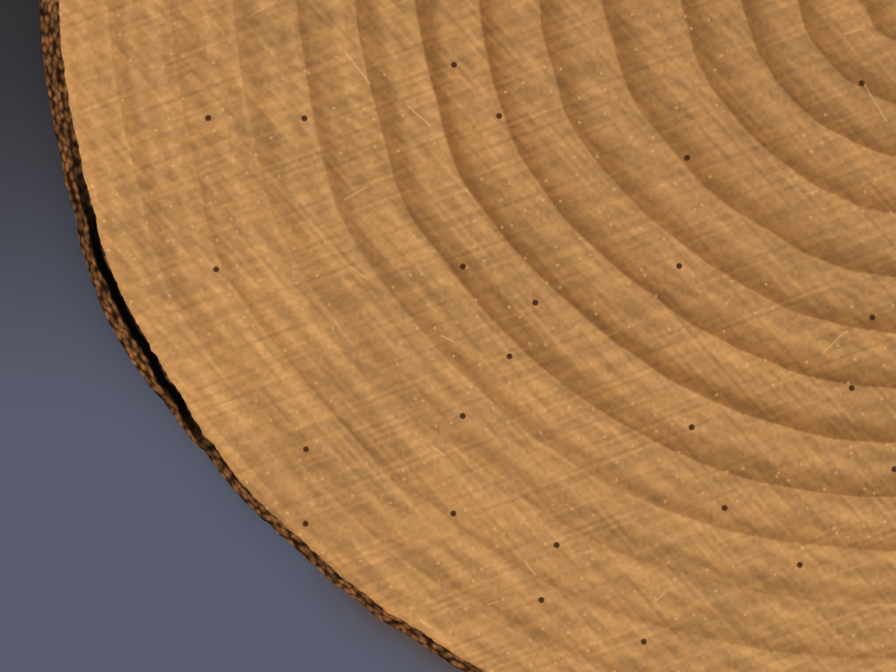
A Shadertoy shader for this texture:

```glsl
// A sawn log seen end-on: growth rings around a pith beyond the upper right,
// a thin cracked bark rim, and a blurred slate backdrop. Polar distance to a
// lobed outline drives the rings; layered sines and cells add the wear.

const vec2 PITH = vec2(1.441, 1.069);
const float LOG_RADIUS = 1.385;

float hash(vec2 p) {
    vec3 q = fract(vec3(p.xyx) * 0.1031);
    q += dot(q, q.yzx + 33.33);
    return fract((q.x + q.y) * q.z);
}

vec2 hash2(vec2 p) {
    return vec2(hash(p), hash(p + 57.3));
}

float bump(float x, float center, float width) {
    float u = (x - center) / width;
    return exp(-u * u);
}

float valueNoise(vec2 p) {
    vec2 i = floor(p), f = fract(p);
    f = f * f * (3.0 - 2.0 * f);
    return mix(mix(hash(i), hash(i + vec2(1, 0)), f.x),
               mix(hash(i + vec2(0, 1)), hash(i + vec2(1, 1)), f.x), f.y);
}

// Distance to the nearest scattered point
float cellular(vec2 p) {
    vec2 cell = floor(p);
    float nearest = 2.0;
    for (int j = -1; j <= 1; j++)
    for (int i = -1; i <= 1; i++) {
        vec2 c = cell + vec2(i, j);
        nearest = min(nearest, length(c + hash2(c) - p));
    }
    return nearest;
}

float layeredSines(vec2 p) {
    float sum = 0.0, amp = 0.5;
    for (int i = 0; i < 4; i++) {
        sum += amp * sin(p.x + 1.7 * sin(p.y));
        p = mat2(1.6, 1.2, -1.2, 1.6) * p + 1.3;
        amp *= 0.55;
    }
    return sum;
}

float segment(vec2 p, vec2 a, vec2 along) {
    vec2 d = p - a;
    return length(d - along * clamp(dot(d, along) / dot(along, along), 0.0, 1.0));
}

// Long thin streaks running along the given angle
float sawMarks(vec2 p, float angle, float density) {
    vec2 dir = vec2(cos(angle), sin(angle));
    return valueNoise(vec2(dot(p, dir) * 9.0, dot(p, vec2(-dir.y, dir.x)) * density)) - 0.5;
}

float outlineRadius(float angle) {
    float flatten = log(1.0 + exp((angle - 0.4) * 20.0)) / 20.0;
    return LOG_RADIUS - 0.145 * flatten + 0.013 * bump(angle, 0.4, 0.09);
}

// Latewood darkens outward, then stops sharply
float growthRings(float q, float angle) {
    float t = (q - 0.179) / 0.0925 + 0.2 * bump(q, 0.4, 0.1);
    t += 0.09 * layeredSines(vec2(angle * 4.0, q * 7.0));
    float s = fract(t);
    float late = pow(smoothstep(0.2, 0.95, s), 2.0) * (1.0 - smoothstep(0.94, 1.0, s));
    late *= mix(1.0, 0.4, smoothstep(0.85, 1.08, q));
    float faint = 0.5 + 0.5 * sin(q * 165.0 + 2.0 * layeredSines(vec2(q * 19.0, angle * 3.0)));
    return late + 0.28 * faint * smoothstep(0.5, 0.8, q);
}

vec3 woodColor(vec2 p, float q, float angle, float px) {
    vec3 col = mix(vec3(0.75, 0.555, 0.345), vec3(0.70, 0.51, 0.315), smoothstep(1.1, 0.3, q));
    col = mix(col, vec3(0.51, 0.335, 0.175), 0.65 * growthRings(q, angle));
    float marks = sawMarks(p, -0.85, 170.0) + sawMarks(p, 0.35, 190.0) + 0.8 * sawMarks(p, -0.45, 110.0);
    float grain = valueNoise(p * 190.0) - 0.5;
    col *= 1.0 + 0.12 * marks + 0.10 * grain + 0.025 * layeredSines(p * 9.0);
    // Bright scratches
    for (int i = 0; i < 36; i++) {
        vec2 h = hash2(vec2(i, 3.7)), k = hash2(vec2(i, 9.1));
        float tilt = mix(0.25, 0.8, k.x) * (k.y > 0.75 ? -1.3 : 1.0);
        vec2 along = mix(0.015, 0.075, h.y * k.x) * vec2(cos(tilt), sin(tilt));
        float d = segment(p, vec2(mix(0.25, 1.33, h.x), h.y), along);
        col = mix(col, vec3(0.88, 0.72, 0.51), 0.5 * k.y * (1.0 - smoothstep(0.0004, 0.0012 + px, d)));
    }
    // Pale chips and a few dark pits
    float chips = 1.0 - smoothstep(0.03, 0.09, cellular(p * 24.0));
    col = mix(col, vec3(0.86, 0.68, 0.46), 0.5 * chips * step(0.45, hash(floor(p * 12.0))));
    float pits = 1.0 - smoothstep(0.012, 0.03, cellular(p * 5.0 + 2.4));
    return mix(col, vec3(0.20, 0.11, 0.06), 0.8 * pits);
}

vec3 barkColor(vec2 p, float depth, float width, float angle) {
    float flakes = cellular(vec2(angle * 95.0, depth * 150.0));
    float rough = valueNoise(p * 150.0);
    vec3 col = mix(vec3(0.47, 0.31, 0.18), vec3(0.17, 0.10, 0.055), smoothstep(0.15, 0.85, flakes));
    col *= 0.65 + 0.7 * rough;
    // Dark gap where the bark has lifted
    float span = smoothstep(0.16, 0.33, angle) * (1.0 - smoothstep(0.52, 0.61, angle));
    float gapDist = abs(depth - width + 0.008 + 0.003 * layeredSines(vec2(angle * 40.0)));
    float gap = span * (1.0 - smoothstep(0.004, 0.010, gapDist));
    return mix(col, vec3(0.025, 0.015, 0.01), gap);
}

vec3 backdropColor(vec2 p, float depth, float angle) {
    vec3 col = mix(vec3(0.355, 0.37, 0.435), vec3(0.20, 0.195, 0.205), smoothstep(0.3, 1.05, p.y));
    float glow = exp(depth / 0.018) * smoothstep(0.72, 0.85, angle);
    return mix(col * (1.0 - 0.12 * exp(depth / 0.03)), vec3(0.36, 0.25, 0.19), 0.6 * glow);
}

void mainImage(out vec4 fragColor, in vec2 fragCoord) {
    vec2 p = fragCoord / iResolution.y;
    float px = 1.0 / iResolution.y;
    vec2 fromPith = PITH - p;
    float angle = atan(fromPith.y, fromPith.x), radius = length(fromPith);
    float outline = outlineRadius(angle);
    float depth = outline - radius + 0.0025 * layeredSines(vec2(angle * 60.0, angle * 23.0));
    float width = mix(0.029, 0.015, smoothstep(0.45, 0.62, angle)) + 0.007 * bump(angle, 0.42, 0.08);
    width += 0.001 * layeredSines(vec2(angle * 110.0));

    vec3 wood = woodColor(p, radius * LOG_RADIUS / outline, angle, px);
    wood *= 1.0 + 0.08 * bump(depth, width + 0.008, 0.01);
    vec3 col = backdropColor(p, min(depth, 0.0), angle);
    col = mix(col, barkColor(p, depth, width, angle), smoothstep(-px, px, depth));
    col = mix(col, wood, smoothstep(-px, px, depth - width));
    fragColor = vec4(col, 1.0);
}
```
